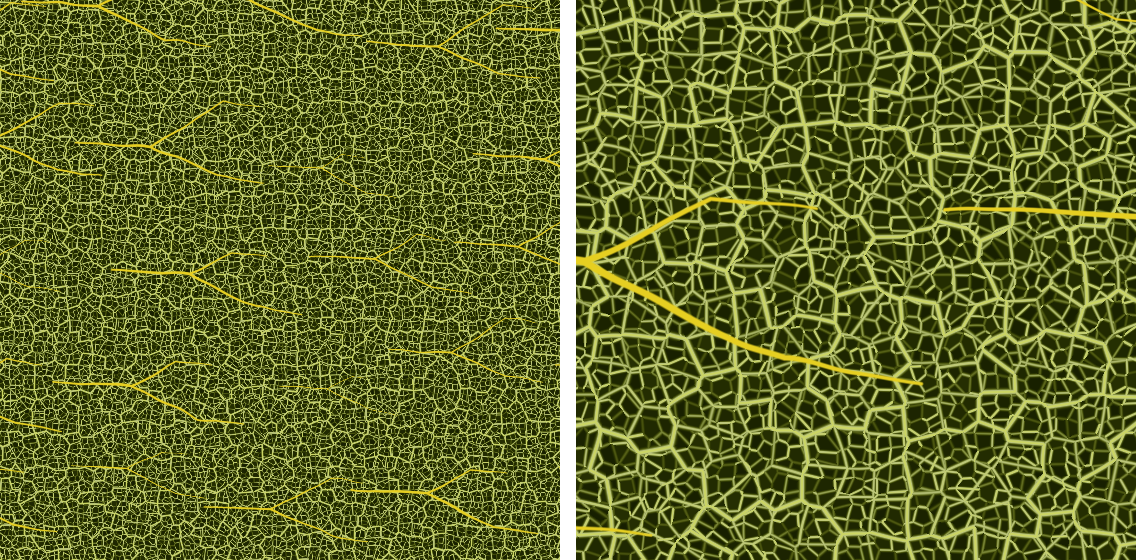
Left: the whole. Right: its middle third, enlarged.
A WebGL 2 fragment shader for this texture:

```glsl
#version 300 es
precision highp float;
// Leaf surface: Voronoi networks form the fine mesh of veins, where the wider
// veins follow those cell borders that also separate two larger regions.
// Forked main veins lie on a jittered grid; a ramp turns tone into green.

uniform vec2 u_resolution;
out vec4 fragColor;

const vec3 MAIN_VEIN = vec3(0.90, 0.81, 0.13);
const vec2 FORK_CELL = vec2(0.30, 0.21);

struct Mesh {
  float border;         // distance to the nearest cell border
  vec2 cellA, cellB;    // grid cells of the two nearest sites
  vec2 siteA, siteB;    // their positions on the canvas
};

vec2 hash22(vec2 p) {
  vec3 q = fract(p.xyx * vec3(0.1031, 0.1030, 0.0973));
  q += dot(q, q.yzx + 33.33);
  return fract((q.xx + q.yz) * q.zy);
}

vec2 noise2(vec2 p) {
  vec2 cell = floor(p), f = fract(p);
  f = f * f * (3.0 - 2.0 * f);
  vec2 low = mix(hash22(cell), hash22(cell + vec2(1, 0)), f.x);
  vec2 high = mix(hash22(cell + vec2(0, 1)), hash22(cell + vec2(1, 1)), f.x);
  return mix(low, high, f.y);
}

Mesh voronoi(vec2 p, float cells, float seed) {
  vec2 q = p * cells + seed, base = floor(q);
  vec2 nearest = vec2(8.0), second = vec2(8.0);
  vec2 cellA = base, cellB = base;
  for (int y = -1; y <= 1; y++) {
    for (int x = -1; x <= 1; x++) {
      vec2 cell = base + vec2(x, y);
      vec2 offset = cell + 0.12 + 0.76 * hash22(cell) - q;
      if (dot(offset, offset) < dot(nearest, nearest)) {
        second = nearest;
        cellB = cellA;
        nearest = offset;
        cellA = cell;
      } else if (dot(offset, offset) < dot(second, second)) {
        second = offset;
        cellB = cell;
      }
    }
  }
  vec2 across = second - nearest;
  float border = 0.5 * dot(nearest + second, across) / length(across) / cells;
  return Mesh(border, cellA, cellB, p + nearest / cells, p + second / cells);
}

// Soft vein profile, never thinner than about a pixel.
float veinProfile(float d, float width, float pixel) {
  float w = max(width, 0.55 * pixel);
  return exp(-d * d / (w * w));
}

// Line from a to b whose half width goes from wa to wb.
float taperedStroke(vec2 p, vec2 a, vec2 b, float wa, float wb, float soft) {
  vec2 along = b - a;
  float t = clamp(dot(p - a, along) / dot(along, along), 0.0, 1.0);
  float d = length(p - a - along * t) - mix(wa, wb, t);
  return 1.0 - smoothstep(-soft, soft, d);
}

// Trunk from the left that splits into a rising and a falling branch.
float fork(vec2 p, float width, vec2 shape, float soft) {
  vec2 top = vec2(0.125, mix(0.06, 0.08, shape.x)) * mix(0.4, 1.0, shape.y);
  vec2 bend = vec2(0.115, mix(-0.060, -0.048, shape.y));
  vec2 end = bend + vec2(0.075, -0.011);
  float v = taperedStroke(p, vec2(-0.13, 0.008), vec2(0), 0.6 * width, width, soft);
  v = max(v, taperedStroke(p, vec2(0), top, 0.8 * width, 0.5 * width, soft));
  v = max(v, taperedStroke(p, top, top + vec2(0.06, -0.007), 0.5 * width, 0.3 * width, soft));
  v = max(v, taperedStroke(p, vec2(0), bend, 0.9 * width, 0.65 * width, soft));
  return max(v, taperedStroke(p, bend, end, 0.65 * width, 0.4 * width, soft));
}

float mainVeins(vec2 p, float soft) {
  float veins = 0.0, row = floor(p.y / FORK_CELL.y);
  for (int y = -1; y <= 1; y++) {
    float r = row + float(y);
    float shift = hash22(vec2(r, 41.0)).x + 0.5 * r;
    float column = floor(p.x / FORK_CELL.x - shift);
    for (int x = -1; x <= 1; x++) {
      vec2 cell = vec2(column + float(x), r);
      vec2 jitter = (hash22(cell + 17.0) - 0.5) * vec2(0.4, 0.6);
      vec2 junction = (cell + 0.5 + jitter + vec2(shift, 0)) * FORK_CELL;
      float strength = smoothstep(0.0, 0.6, hash22(cell + 131.0).x);
      vec2 local = (p - junction) / mix(0.65, 1.05, strength);
      float width = mix(0.0012, 0.0024, strength);
      veins = max(veins, fork(local, width, hash22(cell + 73.0), soft));
    }
  }
  return veins;
}

vec3 leafRamp(float tone) {
  vec3 stops[6] = vec3[6](
    vec3(0.09, 0.12, 0.00), vec3(0.18, 0.22, 0.01), vec3(0.31, 0.35, 0.07),
    vec3(0.50, 0.55, 0.24), vec3(0.73, 0.77, 0.48), vec3(0.80, 0.84, 0.39));
  vec3 color = stops[0];
  for (int i = 1; i < 6; i++)
    color = mix(color, stops[i], clamp(tone * 5.0 - float(i - 1), 0.0, 1.0));
  return color;
}

void main() {
  float pixel = 1.0 / min(u_resolution.x, u_resolution.y);
  vec2 p = gl_FragCoord.xy * pixel;
  vec2 bent = p + 0.006 * (noise2(p * 28.0) - 0.5);

  // Finest mesh: each border and each cell has its own brightness.
  Mesh fine = voronoi(bent, 115.0, 5.0);
  float edge = mix(0.35, 1.0, hash22(fine.cellA + fine.cellB).x);
  float tone = 0.13 * hash22(fine.cellA + 57.0).y;
  tone = max(tone, edge * veinProfile(fine.border, 0.00105, pixel));

  // Middle mesh, strengthened where it divides two large regions.
  Mesh middle = voronoi(bent, 49.0, 211.0);
  vec2 regionA = voronoi(middle.siteA, 17.0, 67.0).cellA;
  vec2 regionB = voronoi(middle.siteB, 17.0, 67.0).cellA;
  float wide = regionA == regionB ? 0.0 : 1.0;
  float level = mix(mix(0.72, 0.92, hash22(middle.cellA + middle.cellB).y), 1.0, wide);
  float width = mix(0.0013, 0.0018, wide);
  tone = max(tone, level * veinProfile(middle.border, width, pixel));

  float veins = mainVeins(bent, max(0.0007, 0.6 * pixel));
  fragColor = vec4(mix(leafRamp(tone), MAIN_VEIN, veins), 1.0);
}
```
